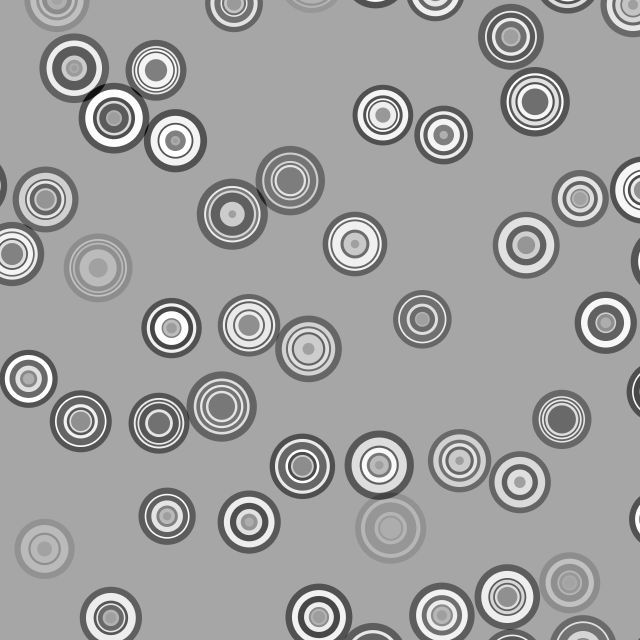
Give the GLSL for this pattern, as a Shadertoy shader.

```glsl
const float CELLS = 9.3;        // grid cells across the canvas
const float SPACING = 0.93;     // preferred distance of disc centres, in cells
const float BACKGROUND = 0.65;  // grey level of the ground
const int RINGS = 7;

float hash(vec2 p, float salt) {
    vec3 q = fract(vec3(p + 17.0, salt + 3.0) * vec3(0.1031, 0.1030, 0.0973));
    q += dot(q, q.yzx + 33.33);
    return fract((q.x + q.y) * q.z);
}

// Two of the four cells in every 2x2 block hold a disc
bool occupied(vec2 cell) {
    vec2 local = mod(cell, 2.0);
    float shift = floor(4.0 * hash(floor(cell * 0.5), 1.0));
    return mod(local.x + 2.0 * local.y + shift, 4.0) < 1.5;
}

vec2 jitteredCentre(vec2 cell) {
    vec2 offset = vec2(hash(cell, 2.0), hash(cell, 3.0)) - 0.5;
    return cell + 0.5 + 0.74 * offset;
}

// Move a centre away from neighbours that crowd it
vec2 relaxedCentre(vec2 cell) {
    vec2 centre = jitteredCentre(cell);
    vec2 push = vec2(0.0);
    for (int y = -1; y <= 1; y++) {
        for (int x = -1; x <= 1; x++) {
            vec2 other = cell + vec2(x, y);
            if ((x == 0 && y == 0) || !occupied(other)) continue;
            vec2 away = centre - jitteredCentre(other);
            float dist = max(length(away), 0.001);
            push += 0.5 * max(SPACING - dist, 0.0) * away / dist;
        }
    }
    return centre + push * min(1.0, 0.4 / max(length(push), 0.001));
}

float discContrast(vec2 cell) {
    float level = hash(cell, 4.0);
    return hash(cell, 5.0) < 0.1 ? mix(0.05, 0.13, level) : mix(0.23, 0.345, level);
}

// Alternating dark and light rings, fading to the ground tone at the core
float ringTone(vec2 cell, float dist, float radius, float pixel) {
    float contrast = discContrast(cell);
    float edge = 1.0;
    float previous = 0.0;
    float tone = 0.0;
    for (int i = 0; i < RINGS; i++) {
        float salt = 10.0 + 2.0 * float(i);
        float direction = (i % 2 == 0) ? -1.0 : 1.0;
        float variation = i == 0 ? 1.0 : mix(0.6, 1.15, sqrt(hash(cell, salt)));
        float fade = mix(0.1, 1.0, smoothstep(0.2, 0.5, edge));
        float level = direction * contrast * variation * fade;
        float inside = clamp(0.5 + (edge * radius - dist) / pixel, 0.0, 1.0);
        tone += (level - previous) * inside;
        previous = level;

        float spread = hash(cell, salt + 1.0);
        edge -= i == 0 ? mix(0.16, 0.22, spread) : mix(0.05, 0.27, spread * spread);
        if (edge < 0.06) break;
    }
    return tone;
}

void mainImage(out vec4 fragColor, in vec2 fragCoord) {
    vec2 p = CELLS * fragCoord / iResolution.y;
    float pixel = CELLS / iResolution.y;
    vec2 home = floor(p);
    float grey = BACKGROUND;

    // Overlapping discs add up, so crossing dark rims turn black
    for (int y = -1; y <= 1; y++) {
        for (int x = -1; x <= 1; x++) {
            vec2 cell = home + vec2(x, y);
            if (!occupied(cell)) continue;
            float radius = mix(0.415, 0.52, hash(cell, 6.0));
            float dist = length(p - relaxedCentre(cell));
            if (dist < radius + pixel) grey += ringTone(cell, dist, radius, pixel);
        }
    }
    fragColor = vec4(vec3(clamp(grey, 0.0, 1.0)), 1.0);
}
```
